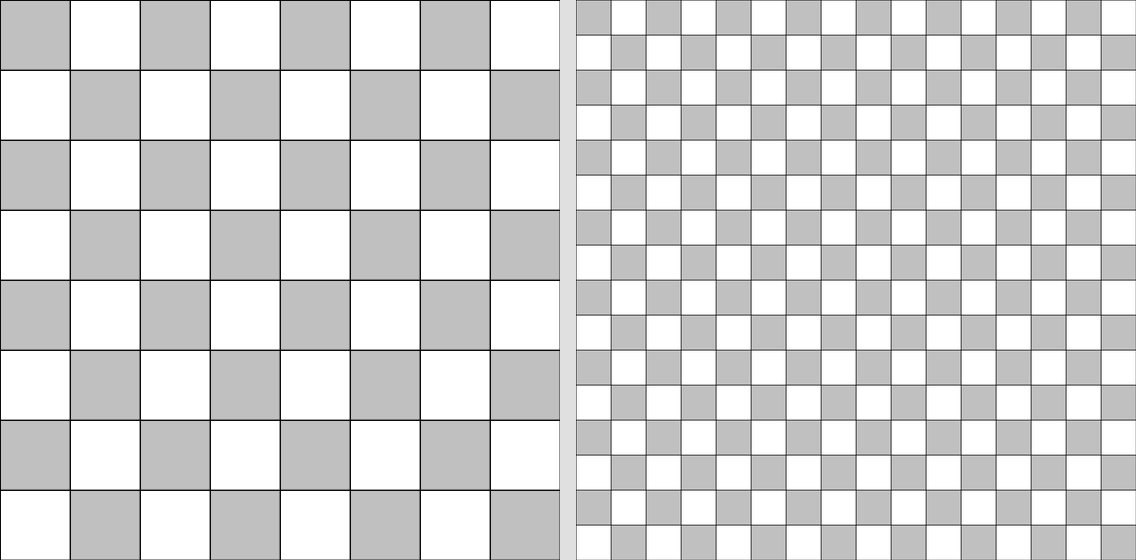
Left, the tile; right, the same tile 2 across and 2 down.
Give the GLSL for this pattern, as a three.js fragment shader.

```glsl
// Checkerboard of 8 by 8 light grey and white squares, ruled with thin black lines.
// A triangle wave per axis gives the signed distance to the nearest grid line;
// its sign picks the square's colour and its size draws the line.
varying vec2 vUv;

// Signed distance to the nearest whole number, alternating in sign from cell to cell.
vec2 gridDistance(vec2 p) {
  return abs(mod(p + 0.5, 2.0) - 1.0) - 0.5;
}

// Share of a pixel-wide box covered by a line of the given width.
vec2 lineCoverage(vec2 dist, float width, vec2 pixel) {
  vec2 overlap = 0.5 * (width + pixel) - abs(dist);
  return clamp(min(overlap, vec2(width)) / pixel, 0.0, 1.0);
}

void main() {
  // Cell units, with the ruling set slightly right and down.
  vec2 cell = vUv * 8.0 + vec2(-0.004, 0.004);
  vec2 pixel = max(fwidth(cell), vec2(0.00001));
  vec2 dist = gridDistance(cell);

  // Squares: equal signs on both axes are white, the others grey.
  vec2 side = clamp(2.0 * dist / pixel, -1.0, 1.0);
  vec3 color = mix(vec3(0.753), vec3(1.0), 0.5 + 0.5 * side.x * side.y);

  // Black lines between the squares.
  vec2 ink = lineCoverage(dist, 0.0192, pixel);
  color *= (1.0 - ink.x) * (1.0 - ink.y);

  gl_FragColor = vec4(color, 1.0);
}
```
